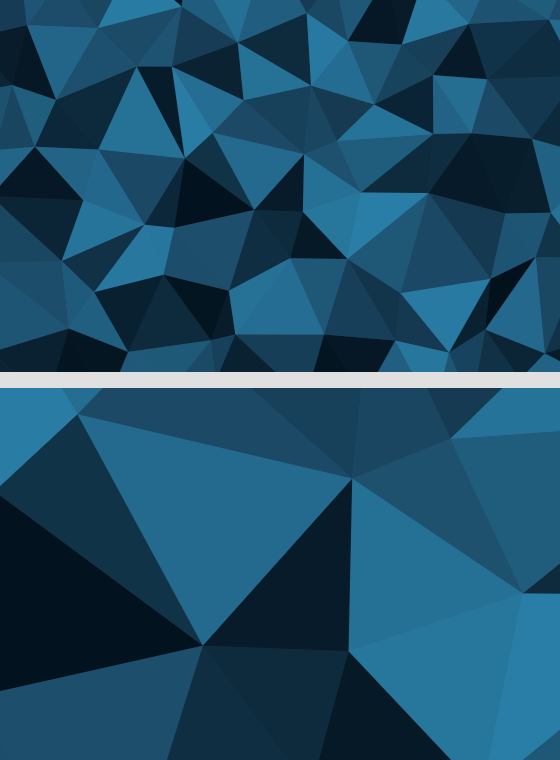
Top, the full canvas; bottom, a detail of the centre.
A Shadertoy shader for this background:

```glsl
// Low-poly mosaic of flat blue triangles, from near-black navy to bright azure.
// A staggered grid of jittered points forms quads; each is cut along its shorter
// valid diagonal, and triangles are blended by their edge-distance coverage.

float hash(vec3 p) {
    p = fract(p * vec3(0.1031, 0.1130, 0.0973));
    p += dot(p, p.yzx + 33.33);
    return fract((p.x + p.y) * p.z);
}

float cross2(vec2 a, vec2 b) {
    return a.x * b.y - a.y * b.x;
}

// Jittered grid point; odd rows are shifted sideways
vec2 vertex(vec2 id) {
    vec2 jitter = vec2(hash(vec3(id, 1.0)), hash(vec3(id, 2.0))) - 0.5;
    return id + vec2(0.4 * mod(id.y, 2.0), 0.0) + 0.66 * jitter;
}

// Signed distance to the line a-b, positive on its right
float edgeDistance(vec2 p, vec2 a, vec2 b) {
    vec2 e = b - a;
    return dot(p - a, vec2(e.y, -e.x)) / length(e);
}

// Antialiased coverage of a counter-clockwise triangle
float coverage(vec2 p, vec2 a, vec2 b, vec2 c, float pixel) {
    float d = max(edgeDistance(p, a, b), max(edgeDistance(p, b, c), edgeDistance(p, c, a)));
    return clamp(0.5 - d / pixel, 0.0, 1.0);
}

// True if the diagonal a-c lies inside the quad a, b, c, d
bool splits(vec2 a, vec2 b, vec2 c, vec2 d) {
    return cross2(c - a, b - a) < 0.0 && cross2(c - a, d - a) > 0.0;
}

// Evenly spread tones, shuffled per triangle
vec3 triangleColor(vec2 id, float side) {
    float tone = fract(dot(id, vec2(0.7549, 0.5698)) + 0.5 * hash(vec3(id, side)));
    vec3 navy = vec3(0.010, 0.065, 0.110);
    vec3 steel = vec3(0.105, 0.285, 0.395);
    vec3 azure = vec3(0.163, 0.500, 0.660);
    return tone < 0.5 ? mix(navy, steel, tone * 2.0) : mix(steel, azure, tone * 2.0 - 1.0);
}

void mainImage(out vec4 fragColor, in vec2 fragCoord) {
    float pixel = 6.0 / iResolution.y;
    vec2 p = fragCoord * pixel + vec2(20.3, 12.4);

    vec3 sum = vec3(0.0);
    float total = 0.0, strongest = 0.0;
    for (int y = -1; y <= 1; y++)
    for (int x = -1; x <= 1; x++) {
        vec2 id = floor(p) + vec2(x, y);
        vec2 a = vertex(id), b = vertex(id + vec2(1, 0));
        vec2 c = vertex(id + vec2(1, 1)), d = vertex(id + vec2(0, 1));

        // Rotate the corners so that a-c is the chosen diagonal
        bool shorter = distance(a, c) < distance(b, d);
        if (!splits(a, b, c, d) || (!shorter && splits(b, c, d, a))) {
            vec2 first = a;
            a = b; b = c; c = d; d = first;
        }

        float lower = coverage(p, a, b, c, pixel);
        float upper = coverage(p, a, c, d, pixel);
        sum += lower * triangleColor(id, 5.0) + upper * triangleColor(id, 9.0);
        total += lower + upper;
        strongest = max(strongest, max(lower, upper));
    }

    // Faint light seam where triangles meet
    vec3 color = sum / max(total, 0.001);
    color += 0.03 * (1.0 - strongest);
    fragColor = vec4(color, 1.0);
}
```
